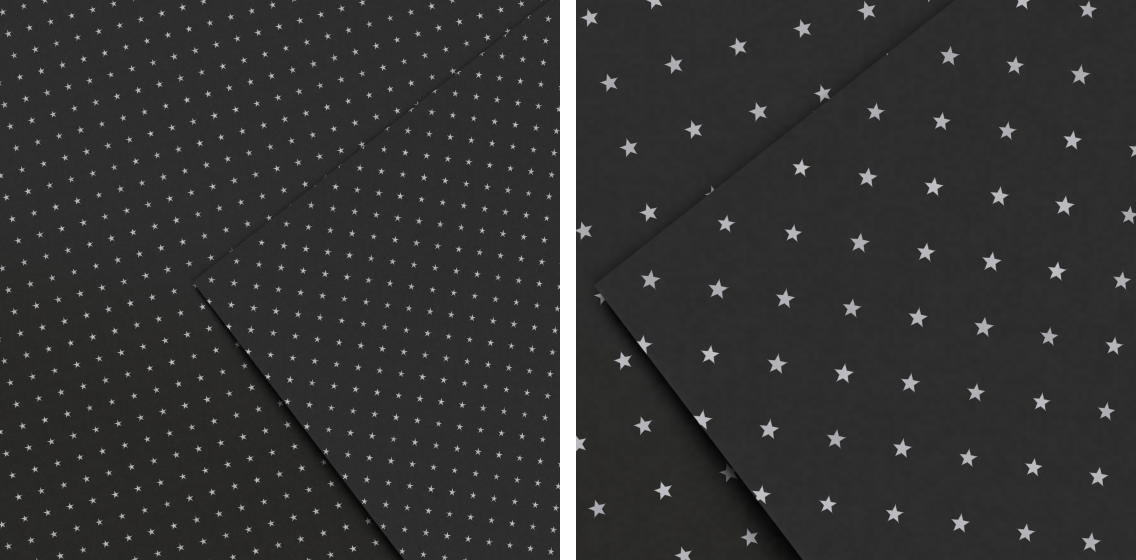
Left: the whole. Right: its middle third, enlarged.
This pattern is drawn by a Shadertoy shader. Its source:

```glsl
#define STAR_RADIUS 0.0058
#define STAR_INNER 0.45
#define STAR_COLOR vec3(0.75, 0.75, 0.77)
#define PAPER_LIGHT vec3(0.182, 0.180, 0.181)
#define PAPER_DARK vec3(0.160, 0.158, 0.150)
#define GRAIN_SCALE 330.0
#define GRAIN_AMOUNT 0.016
#define SHADOW_WIDTH 0.009
#define CORNER vec2(0.344, 0.497)

const float PI = 3.14159265;

float hash(vec2 p) {
    return fract(sin(dot(p, vec2(127.1, 311.7))) * 43758.5453);
}

float noise(vec2 p) {
    vec2 i = floor(p), f = fract(p);
    f = f * f * (3.0 - 2.0 * f);
    return mix(mix(hash(i), hash(i + vec2(1, 0)), f.x),
               mix(hash(i + vec2(0, 1)), hash(i + vec2(1, 1)), f.x), f.y);
}

// Signed distance to a five-pointed star with one tip up
float starDistance(vec2 p, float radius) {
    float sector = 2.0 * PI / 5.0;
    float angle = mod(atan(p.x, p.y) + 0.5 * sector, sector) - 0.5 * sector;
    vec2 folded = length(p) * vec2(cos(angle), abs(sin(angle)));
    vec2 tip = vec2(radius, 0.0);
    vec2 edge = STAR_INNER * radius * vec2(cos(PI / 5.0), sin(PI / 5.0)) - tip;
    return dot(folded - tip, normalize(vec2(edge.y, -edge.x)));
}

// Star coverage on a skewed lattice spanned by the two steps
float starLattice(vec2 p, vec2 stepAcross, vec2 stepUp, float pixel) {
    mat2 lattice = mat2(stepAcross, stepUp);
    vec2 cell = inverse(lattice) * p;
    vec2 id = round(cell);
    vec2 local = lattice * (cell - id);
    vec2 axis = normalize(stepAcross);
    local = vec2(dot(local, axis), dot(local, vec2(-axis.y, axis.x)));
    float radius = STAR_RADIUS * mix(0.92, 1.06, hash(id + 7.0));
    float ink = mix(0.85, 1.0, hash(id));
    return ink * smoothstep(0.8 * pixel, -0.8 * pixel, starDistance(local, radius));
}

void mainImage(out vec4 fragColor, in vec2 fragCoord) {
    float pixel = 1.0 / iResolution.y;
    vec2 p = fragCoord * pixel;

    // Lower sheet, widening toward the viewer
    vec2 back = p - vec2(0.1042, 0.4648);
    back.x *= 1.0 + 0.0845 * back.y;
    float backStars = starLattice(back, vec2(0.0392, 0.01074), vec2(-0.011, 0.03867), pixel);
    float light = smoothstep(0.25, 0.75, p.y + 0.25 * p.x);
    vec3 backColor = mix(mix(PAPER_DARK, PAPER_LIGHT, light), STAR_COLOR, backStars);

    // Upper sheet, compressed toward the right
    vec2 front = p - vec2(0.3776, 0.5);
    front.x *= 1.0 + 0.086 * front.x;
    float frontStars = starLattice(front, vec2(0.04036, -0.00564), vec2(0.00482, 0.03893), pixel);
    vec3 frontColor = mix(PAPER_LIGHT * 0.985, STAR_COLOR, frontStars);

    // Distances inside the two straight sheet edges
    float upperEdge = dot(p - CORNER, vec2(0.620, -0.785));
    float lowerEdge = dot(p - CORNER, vec2(0.796, 0.605));
    float inside = min(upperEdge, lowerEdge);

    // Contact shadows: deep below the lower edge, faint along the upper one
    float width = SHADOW_WIDTH * (0.5 + smoothstep(0.0, 0.25, upperEdge));
    float deep = 0.85 * exp(-pow(max(-lowerEdge, 0.0) / width, 1.5));
    deep *= smoothstep(-0.003, 0.02, upperEdge);
    float faint = 0.32 * exp(-max(-upperEdge, 0.0) / 0.004);
    faint *= smoothstep(-0.003, 0.005, lowerEdge);
    backColor *= 1.0 - max(deep, faint);

    // Pale cut rim, then sheet overlap
    frontColor += 0.025 * exp(-max(lowerEdge, 0.0) / 0.002);
    vec3 color = mix(backColor, frontColor, smoothstep(-pixel, pixel, inside));

    // Paper grain
    float grain = noise(p * GRAIN_SCALE) + 0.5 * noise(p * GRAIN_SCALE * 0.31) - 0.75;
    color += GRAIN_AMOUNT * grain;
    fragColor = vec4(color, 1.0);
}
```
